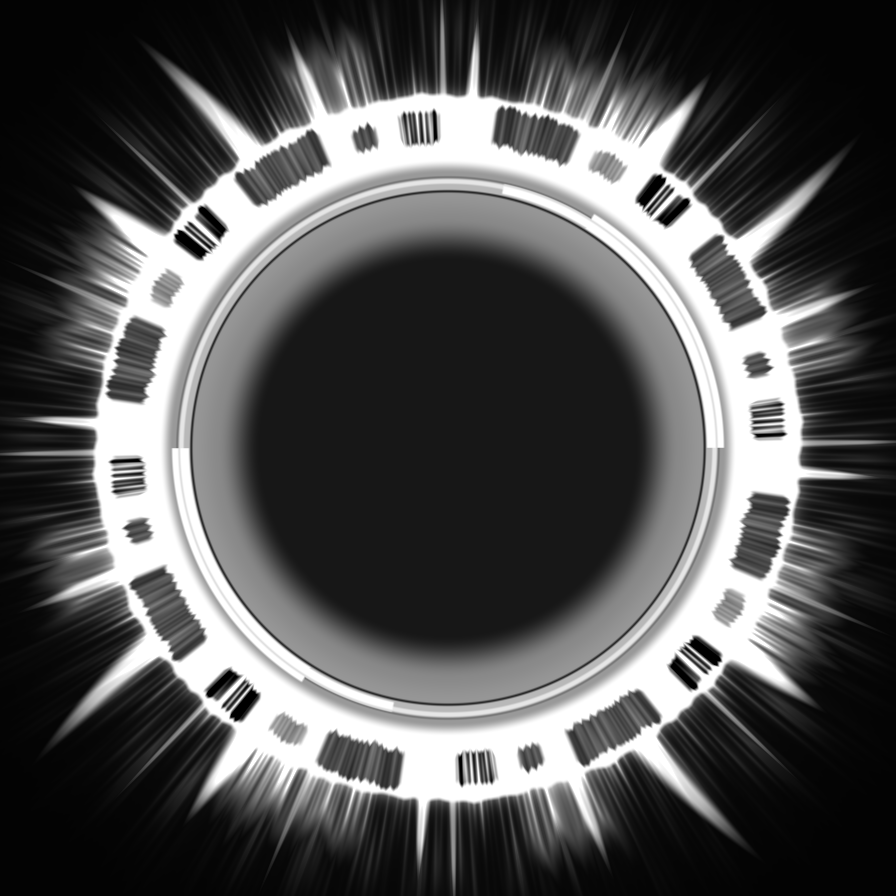
Reproduce this background procedurally as a WebGL 1 fragment shader.

```glsl
precision highp float;
// Monochrome eclipse: a dark disc in a white windowed ring, with a four-fold corona of rays.

uniform vec2 u_resolution;

vec2 gradient(vec2 cell) {
  float h = fract(sin(dot(cell, vec2(127.1, 311.7))) * 4375.85);
  return vec2(cos(h * 6.2832), sin(h * 6.2832));
}

// Gradient noise that repeats along x after the given number of cells.
float noise(vec2 p, float period) {
  vec2 i = floor(p), f = p - i;
  vec2 u = f * f * f * (f * (f * 6.0 - 15.0) + 10.0);
  float x0 = mod(i.x, period), x1 = mod(i.x + 1.0, period);
  float low = mix(dot(gradient(vec2(x0, i.y)), f),
                  dot(gradient(vec2(x1, i.y)), f - vec2(1.0, 0.0)), u.x);
  float high = mix(dot(gradient(vec2(x0, i.y + 1.0)), f - vec2(0.0, 1.0)),
                   dot(gradient(vec2(x1, i.y + 1.0)), f - 1.0), u.x);
  return mix(low, high, u.y);
}

// Degrees between two angles within a repeating quarter turn.
float quarterDist(float a, float b) {
  return abs(mod(a - b + 45.0, 90.0) - 45.0);
}

float below(float edge, float soft, float x) {
  return 1.0 - smoothstep(edge - soft, edge + soft, x);
}

float band(float inner, float outer, float soft, float x) {
  return below(outer, soft, x) * (1.0 - below(inner, soft, x));
}

// Rounded opening in the ring: halfSize is (degrees, radius).
float window(float a, float r, vec2 center, vec2 halfSize) {
  vec2 q = vec2(radians(quarterDist(a, center.x)) * r, abs(r - center.y));
  q -= vec2(radians(halfSize.x) * r, halfSize.y) - 0.007;
  float d = length(max(q, 0.0)) + min(max(q.x, q.y), 0.0) - 0.007;
  return below(0.0, 0.003, d);
}

// Tapered ray; h is the height above the ring.
float spike(float a, float h, float center, float width, float reach) {
  float w = width * max(1.0 - h / reach, 0.0) + 0.05;
  float core = 1.0 - smoothstep(0.2 * w, w, quarterDist(a, center));
  return core * (1.0 - smoothstep(0.45 * reach, reach, h));
}

// Broad ragged flare.
float fan(float a, float h, float center, float width, float reach) {
  float side = 1.0 - smoothstep(0.55 * width, width, quarterDist(a, center));
  return side * (1.0 - smoothstep(0.5 * reach, reach, h));
}

void main() {
  vec2 p = (gl_FragCoord.xy - 0.5 * u_resolution) / min(u_resolution.x, u_resolution.y);
  float r = length(p);
  float turn = degrees(atan(p.y, p.x));
  float a = mod(turn, 90.0);
  float h = max(r - 0.39, 0.0);
  float soft = 0.001 + 0.5 / min(u_resolution.x, u_resolution.y);

  // Radial streaks, coarse and fine
  float coarse = noise(vec2(a * 0.4, r * 9.0), 36.0);
  float fine = noise(vec2(a * 1.4, r * 5.0 + 20.0), 126.0);
  float streak = clamp(0.5 + 0.6 * coarse + 0.8 * fine, 0.0, 1.0);
  float ragged = h + 0.05 * coarse + 0.03 * fine;

  // Corona
  float sky = 0.05 * exp(-h * 6.0) + 0.8 * pow(streak, 3.0) * exp(-h / 0.06);
  float flare = fan(a, ragged, 60.0, 6.5, 0.09) + fan(a, ragged, 18.0, 8.0, 0.1)
              + 0.75 * fan(a, ragged, 71.0, 8.0, 0.085);
  sky += flare * (0.18 + 0.45 * streak);
  sky += spike(a, h, 55.0, 3.2, 0.13);
  sky += spike(a, h, 33.5 + 20.0 * h, 3.2, 0.2);
  sky += 0.6 * spike(a, h, 21.0, 1.8, 0.13);
  sky += 0.8 * spike(a, h, 86.0, 1.5, 0.1);
  sky += 0.5 * spike(a, h, 0.8, 0.8, 0.15);
  sky += 0.45 * spike(a, h, 46.5, 0.7, 0.16);
  sky += 0.35 * spike(a, h, 67.0, 0.8, 0.16);
  sky += 0.45 * exp(-h / 0.008);
  sky = sky * below(0.53, 0.16, r) + 0.01;

  // White ring, opened by streaked windows
  float ring = 1.0;
  float rough = r + 0.006 * coarse + 0.006 * fine;
  ring = mix(ring, 0.3 * streak + 0.17, window(a, rough, vec2(30.5, 0.362), vec2(8.0, 0.022)));
  ring = mix(ring, 0.3 * streak + 0.17, window(a, rough, vec2(74.5, 0.362), vec2(7.3, 0.021)));
  ring = mix(ring, 1.5 * streak * streak - 0.2, window(a, rough, vec2(49.0, 0.364), vec2(4.0, 0.02)));
  ring = mix(ring, 1.5 * streak * streak - 0.2, window(a, rough, vec2(5.0, 0.359), vec2(3.4, 0.018)));
  ring = mix(ring, 0.2 + 0.25 * streak, window(a, rough, vec2(15.0, 0.357), vec2(2.1, 0.012)));
  ring = mix(ring, 0.4 + 0.3 * streak, window(a, rough, vec2(60.5, 0.362), vec2(3.0, 0.013)));
  float shade = mix(sky, ring, below(0.395 + 0.006 * coarse, 0.003, r));

  // Grey rim with two opposing bright arcs
  float rim = mix(0.6, 1.0, smoothstep(0.307, 0.322, r));
  rim = mix(rim, 0.72, below(0.302, soft, r));
  rim = mix(rim, 0.9, band(0.295, 0.3, soft, r));
  rim -= 0.22 * band(0.301, 0.303, soft, r);
  float arcAngle = mod(turn, 180.0);
  float arc = band(0.0, 58.0, 0.3, arcAngle) * band(0.289, 0.308, soft, r);
  arc = max(arc, band(57.0, 78.0, 0.3, arcAngle) * band(0.29, 0.301, soft, r));
  rim = mix(rim, 1.0 - 0.15 * band(0.299, 0.301, soft, r), arc);
  shade = mix(shade, rim, below(0.322, 0.002, r));

  // Dark disc with a soft grey edge and a thin outline
  float disc = mix(0.09, 0.53, smoothstep(0.209, 0.257, r)) + 0.06 * smoothstep(0.25, 0.286, r);
  shade = mix(shade, disc, below(0.2865, soft, r));
  shade = mix(shade, 0.12, band(0.2853, 0.2877, soft, r));

  gl_FragColor = vec4(vec3(clamp(shade, 0.0, 1.0)), 1.0);
}
```
